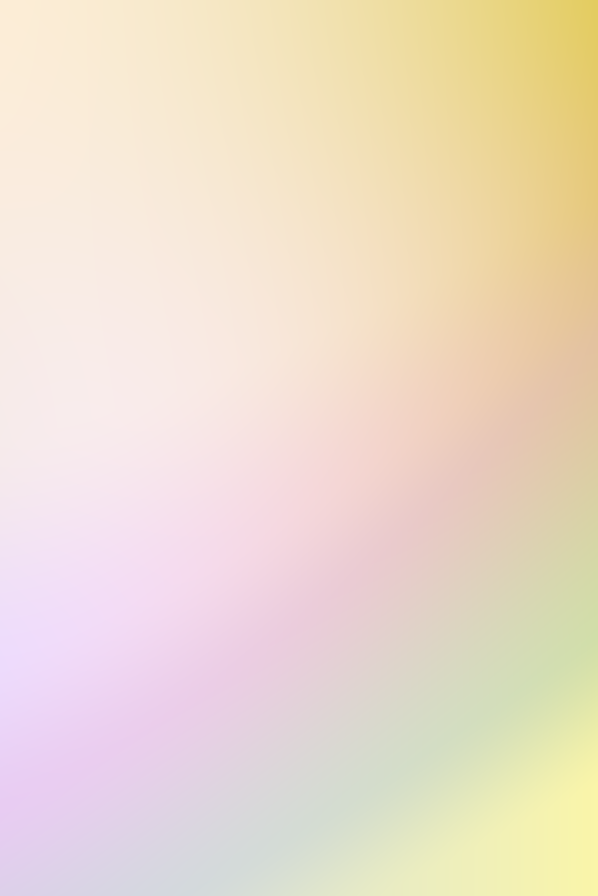
This background is drawn by a WebGL 1 fragment shader. Its source:

```glsl
precision highp float;
// Soft pastel gradient: cream and gold above a curved rose ridge, mint and lemon below.

uniform vec2 u_resolution;

// Colour along one band: a parabola through its left, middle and right colours.
vec3 band(vec3 left, vec3 middle, vec3 right, float x) {
    return left * (2.0 * x - 1.0) * (x - 1.0)
         + middle * 4.0 * x * (1.0 - x)
         + right * x * (2.0 * x - 1.0);
}

// Ramp from 0 to 1 with gently rounded ends.
float softRamp(float start, float end, float value) {
    float t = clamp((value - start) / (end - start), 0.0, 1.0);
    return mix(t, smoothstep(0.0, 1.0, t), 0.45);
}

// Height of the rose ridge, rising to the right.
float ridgeHeight(float x) {
    return 0.10 + x * (0.30 + 0.22 * x);
}

// Distance from the ridge down to the mint valley.
float valleyDepth(float x) {
    return 0.20 + 0.13 * x * x;
}

void main() {
    vec2 uv = gl_FragCoord.xy / u_resolution;
    float x = uv.x;
    float ridge = ridgeHeight(x);

    // Relative position above and below the ridge.
    float rise = (uv.y - ridge) / (1.0 - ridge);
    float fall = (ridge - uv.y) / valleyDepth(x);

    // Band colours from bottom to top.
    vec3 lemon = band(vec3(0.83, 0.86, 0.88), vec3(0.89, 0.91, 0.80), vec3(0.98, 0.96, 0.66), x);
    vec3 mint  = band(vec3(0.82, 0.83, 0.88), vec3(0.83, 0.86, 0.83), vec3(0.82, 0.87, 0.66), x);
    vec3 rose  = band(vec3(0.91, 0.80, 0.95), vec3(0.92, 0.80, 0.86), vec3(0.89, 0.76, 0.62), x);
    vec3 blush = band(vec3(0.93, 0.86, 0.99), vec3(0.96, 0.845, 0.865), vec3(0.895, 0.77, 0.56), x);
    vec3 cream = band(vec3(0.965, 0.92, 0.92), vec3(0.97, 0.90, 0.84), vec3(0.90, 0.785, 0.475), x);
    vec3 gold  = band(vec3(0.99, 0.93, 0.84), vec3(0.95, 0.89, 0.71), vec3(0.89, 0.80, 0.37), x);

    // Blend outward from the ridge.
    vec3 color = mix(rose, blush, softRamp(0.0, 0.18, rise));
    color = mix(color, cream, softRamp(0.18, 0.45, rise));
    color = mix(color, gold, softRamp(0.45, 1.0, rise));
    color = mix(color, mint, softRamp(0.0, 1.0, fall));
    color = mix(color, lemon, softRamp(1.0, 1.5, fall));

    gl_FragColor = vec4(color, 1.0);
}
```
